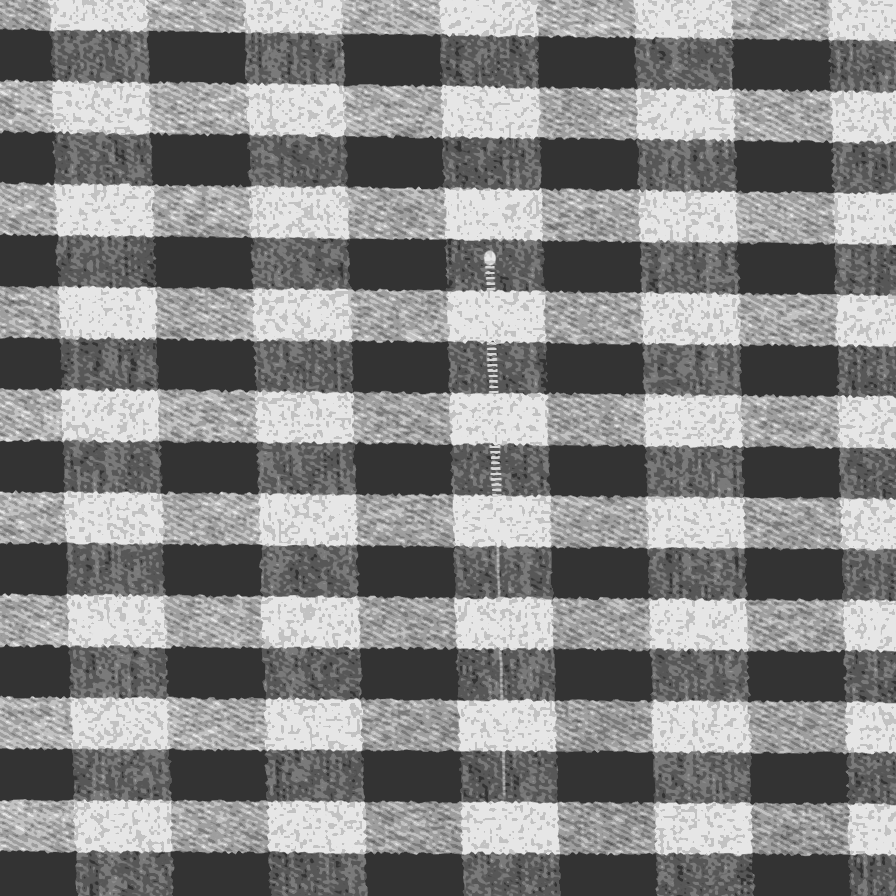
Give the GLSL for this texture, as a three.js fragment shader.

```glsl
// Woven black and white gingham cloth, slightly skewed, with one pulled warp thread.
#define COLUMN_PERIOD 0.2174
#define ROW_PERIOD 0.1147
#define COLUMN_START 0.0553
#define ROW_START 0.0326
#define THREADS 256.0
#define EDGE 0.0011
#define BLACK_TONE 0.20
#define DARK_TONE 0.385
#define LIGHT_TONE 0.67
#define WHITE_TONE 0.90
#define TONE_STEP 0.14
#define FLAW_COLUMN 2.225

varying vec2 vUv;

const float TAU = 6.28318;

float hash(vec2 p) {
  vec3 q = fract(vec3(p.xyx) * 0.1031);
  q += dot(q, q.yzx + 33.33);
  return fract((q.x + q.y) * q.z);
}

float noise(vec2 p) {
  vec2 i = floor(p);
  vec2 f = fract(p);
  f = f * f * (3.0 - 2.0 * f);
  float lower = mix(hash(i), hash(i + vec2(1.0, 0.0)), f.x);
  float upper = mix(hash(i + vec2(0.0, 1.0)), hash(i + vec2(1.0, 1.0)), f.x);
  return mix(lower, upper, f.y);
}

// 1 in the first half of each repeat, 0 in the second
float stripe(float t, float period) {
  float fromCenter = abs(fract(t + 0.25) - 0.5);
  float soft = EDGE / period;
  return 1.0 - smoothstep(0.25 - soft, 0.25 + soft, fromCenter);
}

// Soft reduction to six evenly spaced greys
float posterize(float tone) {
  float level = clamp((tone - BLACK_TONE) / TONE_STEP, 0.0, 5.0);
  level = floor(level) + smoothstep(0.25, 0.75, fract(level));
  return BLACK_TONE + TONE_STEP * level;
}

void main() {
  // Cloth coordinates: x to the right, y down, with uneven skew
  vec2 p = vec2(vUv.x, 1.0 - vUv.y);
  float column = (p.x - COLUMN_START - p.y * (0.031 - 0.007 * p.x)) / COLUMN_PERIOD;
  float row = (p.y - ROW_START - p.x * (0.0135 - 0.010 * p.y)) / ROW_PERIOD;
  vec2 thread = vec2(column * COLUMN_PERIOD, row * ROW_PERIOD) * THREADS + 64.0;

  // Check mask with edges frayed thread by thread
  float frayX = 0.020 * (noise(thread * vec2(0.15, 1.0)) - 0.5);
  float frayY = 0.034 * (noise(thread * vec2(1.0, 0.15) + 37.0) - 0.5);
  float whiteColumn = stripe(column + frayX, COLUMN_PERIOD);
  float blackRow = stripe(row + frayY, ROW_PERIOD);

  // Weave: fine grain, long warp and weft flecks, diagonal twill
  float grain = noise(thread * 1.1 + 11.0) - 0.5;
  float warp = noise(thread * vec2(1.1, 0.22) + 53.0) - 0.5;
  float weft = noise(thread * vec2(0.35, 1.2) + 91.0) - 0.5;
  float streak = noise(vec2(thread.x * 0.8, row * 0.6 + 7.0)) - 0.5;
  float twill = sin(TAU * (thread.y * 0.55 - thread.x * 0.28));
  float cloud = noise(p * 6.0 + 3.0) - 0.5;

  // Tones of the four kinds of check
  float darkCheck = DARK_TONE + 0.22 * grain + 0.16 * warp + 0.10 * streak
    + 0.03 * twill + 0.04 * cloud;
  float lightCheck = LIGHT_TONE + 0.22 * grain + 0.22 * weft
    + 0.07 * twill + 0.06 * cloud - 0.09 * p.x * p.y;
  float whiteCheck = WHITE_TONE - TONE_STEP * smoothstep(0.10, 0.26, grain + 0.1 * cloud);
  float blackBand = mix(BLACK_TONE, darkCheck, whiteColumn);
  float whiteBand = mix(lightCheck, whiteCheck, whiteColumn);
  float tone = posterize(mix(whiteBand, blackBand, blackRow));

  // Pulled thread: a knot, a ladder of rungs, then a thin dashed line
  float across = (column - FLAW_COLUMN) * COLUMN_PERIOD;
  float thin = smoothstep(0.555, 0.575, p.y);
  float halfWidth = mix(0.0062, 0.0018, thin) * (0.85 + 0.4 * warp);
  float ladder = 1.0 - smoothstep(halfWidth - EDGE, halfWidth + EDGE, abs(across));
  float rung = smoothstep(-0.3, 0.5, sin(TAU * 165.0 * p.y + grain));
  rung = mix(rung, 0.45 + 0.25 * rung, thin);
  float extent = smoothstep(0.286, 0.290, p.y) * (1.0 - smoothstep(0.885, 0.895, p.y));
  tone = mix(tone, 0.84, ladder * rung * extent * blackRow);

  float knotDistance = length(vec2(across, (p.y - 0.288) * 0.8)) - 0.0066;
  float knot = 1.0 - smoothstep(-EDGE, EDGE, knotDistance);
  tone = mix(tone, WHITE_TONE - 0.1 * smoothstep(0.0, 0.3, grain), knot);

  gl_FragColor = vec4(vec3(tone), 1.0);
}
```
